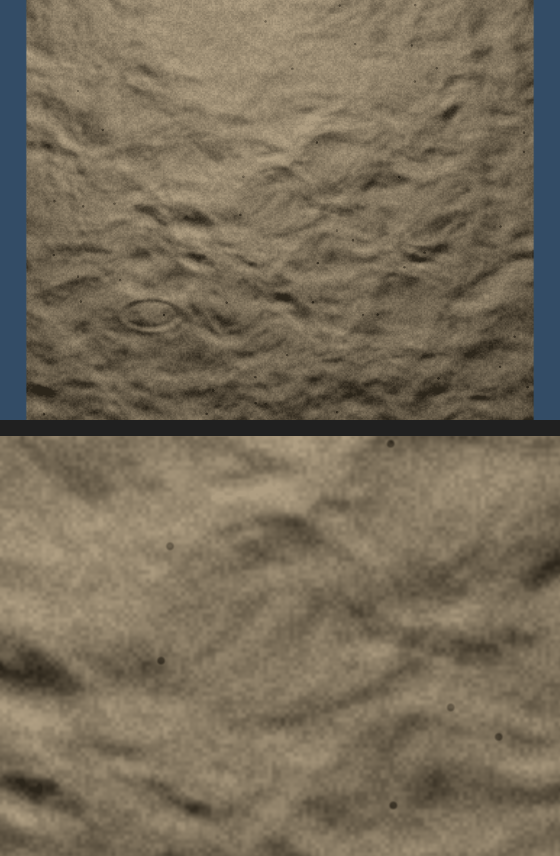
Top: the whole. Bottom: its middle third, enlarged.
Give the GLSL for this texture, as a WebGL 1 fragment shader.

```glsl
precision highp float;
// Trampled sand between two plain blue side bands, lit by a low lamp above.
// A height field of scattered dents and layered noise is shaded by its slope
// toward the lamp; a soft falloff and fine grain complete the tone.

#define BAND_WIDTH 0.047
#define LAMP_POS vec2(0.60, 1.25)
#define GLOW_POS vec2(0.58, 1.02)
#define GLOW_TONE 1.13
#define GLOW_FALLOFF 0.70
#define SHADOW_GAIN 0.62
#define LIT_GAIN 0.36
#define BIG_DENTS vec2(8.0, 12.0)
#define SMALL_DENTS vec2(17.0, 23.0)
#define GRAIN_FREQ 290.0
#define GRAIN_GAIN 0.26

uniform vec2 u_resolution;

const vec3 BAND_BLUE = vec3(0.20, 0.30, 0.40);
const vec3 SAND_DARK = vec3(0.23, 0.20, 0.15);
const vec3 SAND_LIGHT = vec3(0.61, 0.55, 0.45);

vec3 hash3(vec2 p) {
  vec3 q = fract(p.xyx * vec3(0.1031, 0.1030, 0.0973));
  q += dot(q, q.yxz + 33.33);
  return fract((q.xxy + q.yzz) * q.zyx);
}

float noise(vec2 p) {
  vec2 cell = floor(p);
  vec2 f = fract(p);
  f = f * f * (3.0 - 2.0 * f);
  float low = mix(hash3(cell).x, hash3(cell + vec2(1.0, 0.0)).x, f.x);
  float high = mix(hash3(cell + vec2(0.0, 1.0)).x, hash3(cell + 1.0).x, f.x);
  return mix(low, high, f.y);
}

// Layered noise whose slope stays nearly even from octave to octave
float roughness(vec2 p) {
  mat2 turn = mat2(0.8, 0.6, -0.6, 0.8);
  float sum = 0.0;
  float amplitude = 0.042;
  p *= vec2(6.0, 8.0);
  for (int i = 0; i < 4; i++) {
    sum += amplitude * noise(p + 17.0);
    p = turn * p * 2.15;
    amplitude *= 0.43;
  }
  return sum;
}

// Jittered, sheared bowls of varied size, one per cell
float dents(vec2 p, float seed) {
  vec2 home = floor(p);
  float depth = 0.0;
  for (int j = -1; j <= 1; j++) {
    for (int i = -1; i <= 1; i++) {
      vec2 cell = home + vec2(float(i), float(j));
      vec3 rnd = hash3(cell + seed);
      vec2 d = p - cell - 0.2 - 0.6 * rnd.xy;
      d.y += (rnd.x - 0.5) * 0.8 * d.x;
      float radius = mix(0.28, 0.75, rnd.z);
      float bowl = max(0.0, 1.0 - dot(d, d) / (radius * radius));
      depth += radius * bowl * bowl * step(0.2, rnd.y);
    }
  }
  return depth;
}

float height(vec2 p) {
  vec2 warp = vec2(noise(p * 9.0 + 3.0), noise(p * 9.0 + 41.0)) - 0.5;
  vec2 q = p + 0.045 * warp;
  float h = roughness(q);
  h -= 0.030 * dents(q * BIG_DENTS, 7.0);
  h -= 0.011 * dents(q * SMALL_DENTS, 61.0);
  // One broad, flat-floored oval print
  float oval = length((p - vec2(0.36, 0.25)) / vec2(0.072, 0.038));
  return h - 0.014 * (1.0 - smoothstep(0.75, 1.1, oval));
}

// Sparse dark pebbles
float pebbles(vec2 p) {
  vec2 q = p * 34.0;
  vec3 rnd = hash3(floor(q) + 5.0);
  float d = length(fract(q) - 0.25 - 0.5 * rnd.xy);
  return step(0.975, rnd.z) * (1.0 - smoothstep(0.06, 0.14, d));
}

float sandTone(vec2 p) {
  float span = 0.004;
  vec2 toLamp = normalize(LAMP_POS - p);
  float rise = (height(p + toLamp * span) - height(p - toLamp * span)) / (2.0 * span);
  float fromGlow = length((p - GLOW_POS) * vec2(1.1, 1.0));
  float relief = mix(0.35, 1.0, smoothstep(0.1, 0.6, fromGlow));
  float tone = GLOW_TONE - GLOW_FALLOFF * fromGlow;
  tone -= relief * (SHADOW_GAIN * max(rise, 0.0) + LIT_GAIN * min(rise, 0.0));
  tone += GRAIN_GAIN * (noise(p * GRAIN_FREQ) - 0.5);
  tone += 0.14 * (noise(p * 95.0) - 0.5);
  return clamp(tone - 0.5 * pebbles(p), -0.15, 1.2);
}

void main() {
  vec2 p = gl_FragCoord.xy / u_resolution.y;
  vec3 sand = mix(SAND_DARK, SAND_LIGHT, sandTone(p));
  float x = gl_FragCoord.x / u_resolution.x;
  float pixel = 1.0 / u_resolution.x;
  float inside = smoothstep(-pixel, pixel, min(x, 1.0 - x) - BAND_WIDTH);
  gl_FragColor = vec4(mix(BAND_BLUE, sand, inside), 1.0);
}
```
